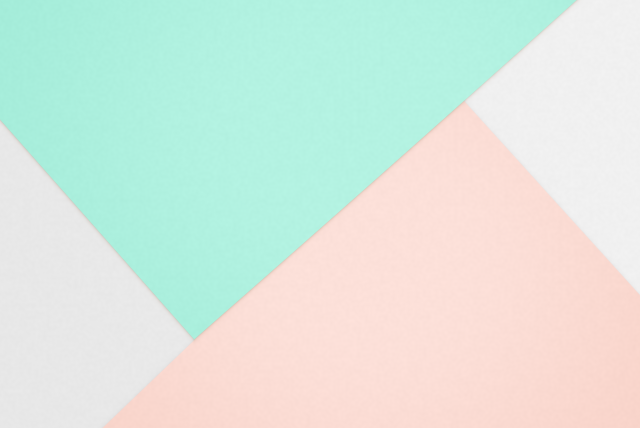
Reproduce this background procedurally as a Shadertoy shader.

```glsl
// Two overlapping sheets of pastel paper, mint over pink, on a pale grey table.
// Each sheet is an intersection of half planes; broad light falloff, fine
// gradient-noise grain and a thin contact shadow give it the feel of paper.

#define GRAIN_SCALE 110.0
#define GRAIN_AMOUNT 0.010
#define EDGE_BOW 0.0025
#define SHADOW_WIDTH 0.0032
#define SHADOW_STRENGTH 0.30

const vec3 MINT_LIGHT  = vec3(0.705, 0.950, 0.885);
const vec3 MINT_DEEP   = vec3(0.640, 0.925, 0.850);
const vec3 PINK_LIGHT  = vec3(0.988, 0.878, 0.850);
const vec3 PINK_DEEP   = vec3(0.972, 0.825, 0.785);
const vec3 TABLE_LIGHT = vec3(0.942);
const vec3 TABLE_DEEP  = vec3(0.906);
const vec3 SHADOW_TINT = vec3(0.60, 0.48, 0.36);

// Signed distance to the line a-b, positive on its left side
float halfPlane(vec2 p, vec2 a, vec2 b) {
    vec2 dir = normalize(b - a), q = p - a;
    return dir.x * q.y - dir.y * q.x;
}

vec2 gradientAt(vec2 cell) {
    float angle = 6.2832 * fract(sin(dot(cell, vec2(127.1, 311.7))) * 43758.5);
    return vec2(cos(angle), sin(angle));
}

float gradientNoise(vec2 p) {
    vec2 i = floor(p), f = p - i;
    vec2 u = f * f * f * (f * (f * 6.0 - 15.0) + 10.0);
    vec2 e = vec2(0.0, 1.0);
    float low  = mix(dot(gradientAt(i), f),
                     dot(gradientAt(i + e.yx), f - e.yx), u.x);
    float high = mix(dot(gradientAt(i + e.xy), f - e.xy),
                     dot(gradientAt(i + e.yy), f - e.yy), u.x);
    return mix(low, high, u.y);
}

void mainImage(out vec4 fragColor, in vec2 fragCoord) {
    vec2 p = fragCoord / iResolution.xy * vec2(1.5, 1.0);
    float aa = 0.75 / iResolution.y;

    // Mint sheet: a corner pointing down, its long edge bowed a little inward
    vec2 corner = vec2(0.455, 0.207), longEnd = vec2(1.3516, 1.0);
    float along = clamp((p.x - corner.x) / (longEnd.x - corner.x), 0.0, 1.0);
    float longEdge = halfPlane(p, corner, longEnd)
                   + EDGE_BOW * 4.0 * along * (1.0 - along) * 0.75;
    float shortEdge = halfPlane(p, vec2(0.0, 0.7207), corner);
    float mintDist = min(longEdge, shortEdge);

    // Pink sheet: partly hidden, leaving the canvas at the bottom and right
    float pinkDist = min(halfPlane(p, vec2(0.455, 0.205), vec2(0.2402, 0.0)),
                         halfPlane(p, vec2(1.5, 0.3105), vec2(1.0898, 0.7617)));

    // Broad light across each surface
    float tableLight = smoothstep(0.0, 1.7, p.x + 0.45 * p.y);
    float pinkFade = smoothstep(0.15, 0.85, length((p - vec2(0.86, 0.42)) * vec2(0.9, 1.0)));
    float mintFade = smoothstep(0.20, 0.95, length((p - vec2(0.85, 0.70)) * vec2(0.9, 1.1)));
    vec3 table = mix(TABLE_DEEP, TABLE_LIGHT, tableLight);
    vec3 pink = mix(PINK_LIGHT, PINK_DEEP, pinkFade);
    vec3 mint = mix(MINT_LIGHT, MINT_DEEP, mintFade);

    // Layers from back to front, with contact shadows under each edge
    float pinkShade = exp(-max(-pinkDist, 0.0) / SHADOW_WIDTH);
    vec3 color = table * (1.0 - 0.04 * pinkShade);
    color = mix(color, pink, smoothstep(-aa, aa, pinkDist));
    float mintShade = exp(-max(-mintDist, 0.0) / SHADOW_WIDTH);
    color = mix(color, SHADOW_TINT, SHADOW_STRENGTH * mintShade);
    color = mix(color, mint, smoothstep(-aa, aa, mintDist));

    // Paper grain in two octaves
    float grain = gradientNoise(p * GRAIN_SCALE)
                + 0.6 * gradientNoise(p * GRAIN_SCALE * 0.37 + 17.0);
    color += GRAIN_AMOUNT * grain;

    fragColor = vec4(clamp(color, 0.0, 1.0), 1.0);
}
```
